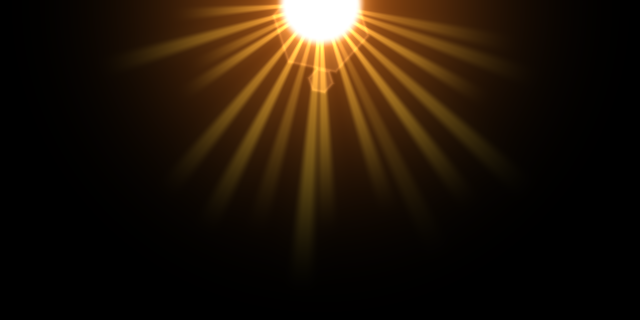
Write a Shadertoy shader that draws this background.

```glsl
// Golden sunburst at the top edge with soft rays and hexagonal lens flares on black.

// Each ray: angle from straight down in degrees, length, strength.
const vec3 RAYS[16] = vec3[](
    vec3(-85.5, 0.48, 0.7), vec3(-73.5, 0.74, 0.8), vec3(-64.0, 0.47, 0.6), vec3(-56.6, 0.54, 0.9),
    vec3(-39.5, 0.79, 0.9), vec3(-27.2, 0.82, 1.0), vec3(-16.0, 0.77, 0.6), vec3(-4.1, 0.93, 1.0),
    vec3(1.6, 0.74, 1.0), vec3(18.2, 0.71, 0.9), vec3(25.3, 0.90, 0.4), vec3(36.8, 0.81, 1.0),
    vec3(47.8, 0.90, 0.8), vec3(59.7, 0.62, 0.9), vec3(70.6, 0.74, 0.6), vec3(78.0, 0.65, 0.5));

// Signed distance to a slightly turned hexagon.
float hexagon(vec2 p, float radius) {
    float sector = radians(60.0);
    float angle = mod(atan(p.y, p.x) - radians(12.0), sector) - 0.5 * sector;
    return length(p) * cos(angle) - radius * cos(0.5 * sector);
}

// Faint glass fill with a brighter rim.
float flare(vec2 p, float radius, float fill) {
    float d = hexagon(p, radius);
    float inside = 1.0 - smoothstep(-0.004, 0.004, d);
    return inside * fill + 0.13 * exp(-pow(d / 0.005, 2.0));
}

void mainImage(out vec4 fragColor, in vec2 fragCoord) {
    // Sun-centred coordinates in canvas heights, y pointing down.
    vec2 uv = fragCoord / iResolution.y;
    vec2 p = vec2(uv.x - 0.5013 * iResolution.x / iResolution.y, 0.99 - uv.y);
    float r = length(p);
    float angle = atan(p.x, p.y);

    // Amber haze fading to black.
    vec3 color = vec3(0.92, 0.46, 0.11) * exp(-2.9 * r) * (1.0 - smoothstep(0.30, 1.05, r));

    // Rays widen with distance, turning from cream to olive gold.
    vec3 rayColor = mix(vec3(0.95, 0.85, 0.20), vec3(1.0, 0.82, 0.55), exp(-5.0 * r));
    float brightness = 0.24 + 0.75 * exp(-8.0 * r);
    for (int i = 0; i < 16; i++) {
        vec3 ray = RAYS[i];
        float offset = abs(angle - radians(ray.x));
        float beam = 1.0 - smoothstep(0.012, 0.066, offset);
        float aura = 0.12 * (1.0 - smoothstep(0.0, 0.15, offset));
        float fade = 1.0 - smoothstep(0.45 * ray.y, ray.y, r);
        color += rayColor * (beam + aura) * fade * ray.z * brightness;
    }

    // Lens flares below the sun.
    float glass = flare(p - vec2(0.0, 0.07), 0.152, 0.13);
    glass += flare(p - vec2(0.0, 0.242), 0.039, 0.17);
    color += vec3(1.0, 0.75, 0.45) * glass;

    // White disc with a soft warm rim.
    color += vec3(1.0, 0.80, 0.50) * 0.5 * exp(-max(r - 0.115, 0.0) / 0.025);
    color = mix(color, vec3(1.0), 1.0 - smoothstep(0.108, 0.142, r));

    fragColor = vec4(clamp(color, 0.0, 1.0), 1.0);
}
```
